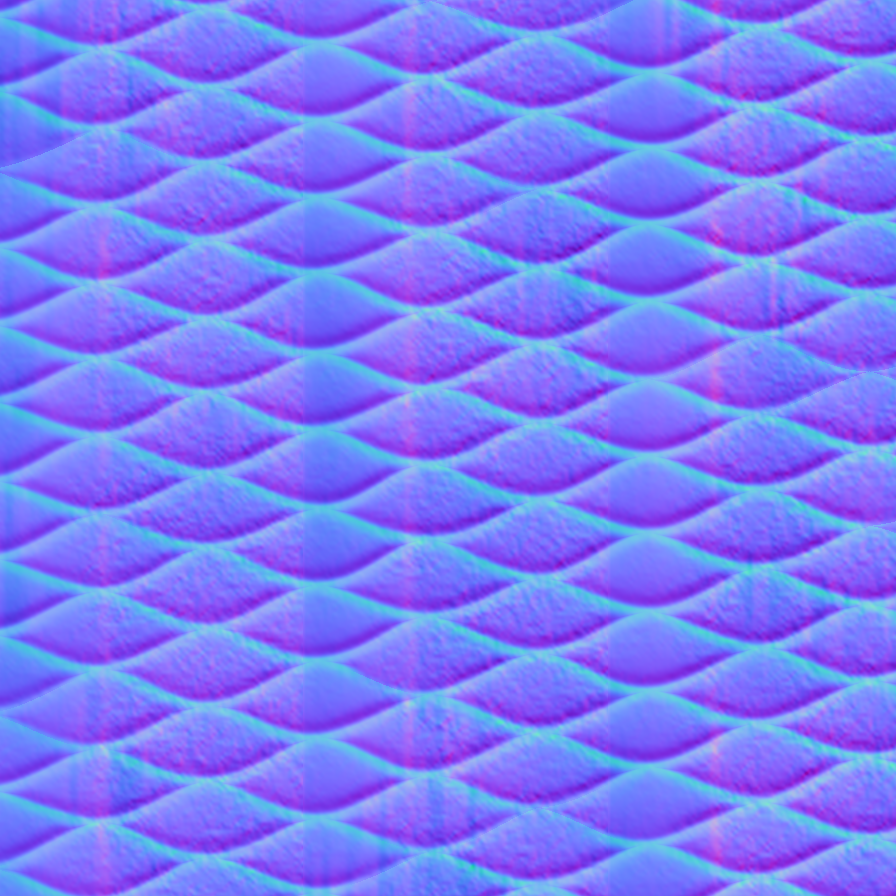
Give the GLSL for this texture map, as a three.js fragment shader.

```glsl
// Tangent-space normal map of a worn expanded-metal mesh with overlapping lens-shaped scales.
varying vec2 vUv;

const vec2  PITCH = vec2(0.1229, 0.0863);    // column and row spacing
const vec2  FIRST_NODE = vec2(0.1107, 0.427);
const float ROW_SLOPE = 0.034;               // rows climb to the right
const float WARP = 0.006;
const float EDGE_ABOVE = 0.055;              // strand widths, in rows
const float EDGE_BELOW = 0.115;
const float SHADE_OFFSET = 0.13;
const float SHADE_WIDTH = 0.10;
const vec2  FACE_TOP = vec2(-0.03, 0.10);    // normal tilts
const vec2  FACE_BOTTOM = vec2(0.01, -0.36);
const vec2  STRAND = vec2(-0.09, 0.56);
const float FOLD_PITCH = 0.341;              // vertical seams across the sheet
const float FOLD_SHIFT = 0.003;
const float RIDGE_AT = 0.119;
const float GRAIN = 0.42;
const vec2  WORN_SPOT = vec2(0.06, 0.20);

float hash(vec2 p) {
  vec3 q = fract(vec3(p.xyx) * 0.1031);
  q += dot(q, q.yzx + 33.33);
  return fract((q.x + q.y) * q.z);
}

float noise(vec2 p) {
  vec2 i = floor(p), f = fract(p);
  f = f * f * (3.0 - 2.0 * f);
  return mix(mix(hash(i), hash(i + vec2(1.0, 0.0)), f.x),
             mix(hash(i + vec2(0.0, 1.0)), hash(i + 1.0), f.x), f.y);
}

float grainHeight(vec2 p) {
  return noise(p * 120.0) + 0.5 * noise(p * 230.0 + 17.0);
}

vec2 grainTilt(vec2 p) {
  vec2 e = vec2(0.002, 0.0);
  return vec2(grainHeight(p + e.xy) - grainHeight(p - e.xy),
              grainHeight(p + e.yx) - grainHeight(p - e.yx));
}

// Rise of a strand from its low node (u = 0) to the next column (u = 1), in rows
float strandRise(float u) {
  return 0.5 * u * u * (2.2 - 1.2 * u);
}

// Strand coverage from the wrapped height above it
float strandWeight(float above) {
  float d = above > 0.5 ? above - 1.0 : above;
  d /= d < 0.0 ? EDGE_BELOW : EDGE_ABOVE;
  return exp(-d * d);
}

vec2 meshTilt(vec2 p, float wear) {
  vec2 g = p - FIRST_NODE;
  g.y -= ROW_SLOPE * g.x;
  g /= PITCH;
  float column = floor(g.x), u = fract(g.x);
  float v = g.y - 0.5 * mod(column, 2.0);

  // One rising and one falling strand per row between two columns
  float overRising = fract(v - strandRise(u));
  float overFalling = fract(v - 0.5 - strandRise(1.0 - u));
  float below = min(overRising, overFalling);
  float above = 1.0 - max(overRising, overFalling);
  float steep = sin(3.14159 * u);
  float side = overRising < overFalling ? steep : -steep;

  // Scale face, rolling down to a dark lower lip
  float t = below / (below + above + 0.001);
  vec2 tilt = mix(FACE_BOTTOM, FACE_TOP, smoothstep(0.05, 0.95, t));
  float lip = (below - SHADE_OFFSET) / SHADE_WIDTH;
  tilt.y -= (0.27 + 0.06 * side) * exp(-lip * lip) * (1.0 - wear);
  tilt.x -= 0.07 * side;

  // Bright strand: cyan where it falls, pale where it rises
  float wr = strandWeight(overRising), wf = strandWeight(overFalling);
  float lean = steep * (wr - wf) / (wr + wf + 0.0001);
  vec2 edge = STRAND + vec2(0.25 * lean, -0.22 * max(lean, 0.0));
  return mix(tilt, edge, max(wr, wf) * (1.0 - 0.75 * wear));
}

void main() {
  vec2 p = vUv;
  vec2 bend = vec2(noise(p * 11.0), noise(p * 13.0 + 40.0)) - 0.5;

  // Patches where the relief is rubbed away
  float wear = smoothstep(0.76, 0.95, noise(p * vec2(7.0, 12.0) + 5.0));
  float spot = length((p - WORN_SPOT) * vec2(1.0, 1.7));
  wear = max(wear, 0.75 * (1.0 - smoothstep(0.02, 0.09, spot)));
  vec2 tilt = meshTilt(p + WARP * bend, wear);
  tilt *= mix(0.9, 1.08, p.x);

  // Repeating seams: a blue step, then a pink ridge
  float seam = fract((p.x + FOLD_SHIFT) / FOLD_PITCH) * FOLD_PITCH;
  float fold = smoothstep(0.0, 0.004, seam) * (1.0 - smoothstep(0.01, 0.065, seam));
  float ridge = (seam - RIDGE_AT) / 0.008;
  tilt.x -= 0.13 * fold;
  tilt.x += 0.36 * exp(-ridge * ridge) * noise(vec2(p.x * 60.0, p.y * 18.0));

  // Vertical scratches, broad drift and pitted grain
  float scratched = smoothstep(0.5, 0.8, noise(p * vec2(8.0, 6.0) + 23.0));
  tilt.x += 0.4 * scratched * (noise(vec2(p.x * 110.0, p.y * 9.0)) - 0.5);
  tilt.x += 0.22 * (noise(p * vec2(16.0, 7.0) + 61.0) - 0.5);
  float rough = mix(0.3, 1.0, smoothstep(0.06, 0.13, seam));
  rough *= 0.35 + 0.65 * noise(p * 38.0 + 9.0);
  tilt += GRAIN * rough * grainTilt(p);

  float z = sqrt(max(0.15, 1.0 - dot(tilt, tilt)));
  gl_FragColor = vec4(0.5 + 0.5 * normalize(vec3(tilt, z)), 1.0);
}
```
